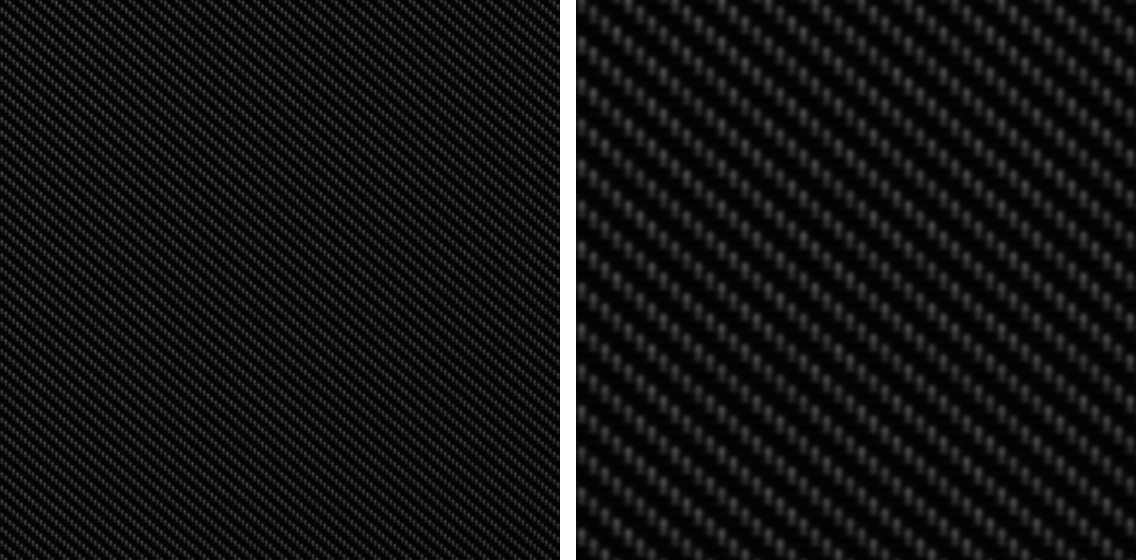
Left, the full canvas; right, a detail of the centre.
A Shadertoy shader for this texture:

```glsl
// Dark carbon-fibre cloth in a 2/2 twill: short upright glints on the tows step
// down to the right, one quarter repeat per column, over dim horizontal tows.
// Glints of neighbouring columns are summed so that they melt into ribs.

#define REPEATS vec2(36.0, 41.0)  // weave repeats across and down
#define TOWS 4.0                  // tows in one repeat
#define PHASE 0.1                 // vertical offset, in repeats
#define GAP_LIGHT 0.008           // brightness of the deepest parts
#define WARP_LIGHT 0.25           // peak brightness of upright tows
#define WEFT_LIGHT 0.022          // peak brightness of horizontal tows
#define GLINT_WIDTH 0.38          // glint half width, in columns
#define GLINT_LENGTH 0.62         // glint length, in repeats
#define END_SOFTNESS 0.32         // rounding at both ends of a glint
#define VARIATION 0.25            // brightness change between tows

const float PI = 3.14159265;

float hash(vec2 p) {
    p = fract(p * vec2(0.1031, 0.1137));
    p += dot(p, p.yx + 33.33);
    return fract((p.x + p.y) * p.x * 17.0);
}

// Glint of one column at point p, brightest near its upper end
float glint(vec2 p, float column) {
    float rise = (p.y + column) / TOWS;      // twill: one row lower per column
    float along = fract(rise) / GLINT_LENGTH;
    float across = (p.x - column - 0.5) / GLINT_WIDTH;
    float body = smoothstep(0.0, END_SOFTNESS, along)
               * (1.0 - smoothstep(1.0 - END_SOFTNESS, 1.0, along));
    float tint = 1.0 + VARIATION * (hash(vec2(column, floor(rise)) + 7.0) - 0.5);
    return tint * body * mix(0.25, 1.2, along) * exp(-across * across);
}

// Sum over this column and its neighbours, for soft joints
float warpLight(vec2 p) {
    float light = 0.0;
    for (int i = -1; i <= 1; i++) {
        light += glint(p, floor(p.x) + float(i));
    }
    return WARP_LIGHT * light;
}

// Horizontal tows, rounded, seen in the valleys between ribs
float weftLight(vec2 p) {
    float valley = 0.5 - 0.5 * cos(2.0 * PI * (p.x + p.y) / TOWS);
    float roundness = 0.5 - 0.5 * cos(2.0 * PI * p.y);
    return WEFT_LIGHT * roundness * mix(0.4, 1.0, valley);
}

// Faint broad sheen, lighter at the upper left
float sheen(vec2 uv) {
    return 1.0 + 0.13 * (0.5 - uv.x) + 0.10 * (uv.y - 0.5);
}

void mainImage(out vec4 fragColor, in vec2 fragCoord) {
    vec2 uv = fragCoord / iResolution.xy;
    vec2 p = (uv * REPEATS + vec2(0.0, PHASE)) * TOWS;
    float light = GAP_LIGHT + (warpLight(p) + weftLight(p)) * sheen(uv);
    fragColor = vec4(vec3(light), 1.0);
}
```
